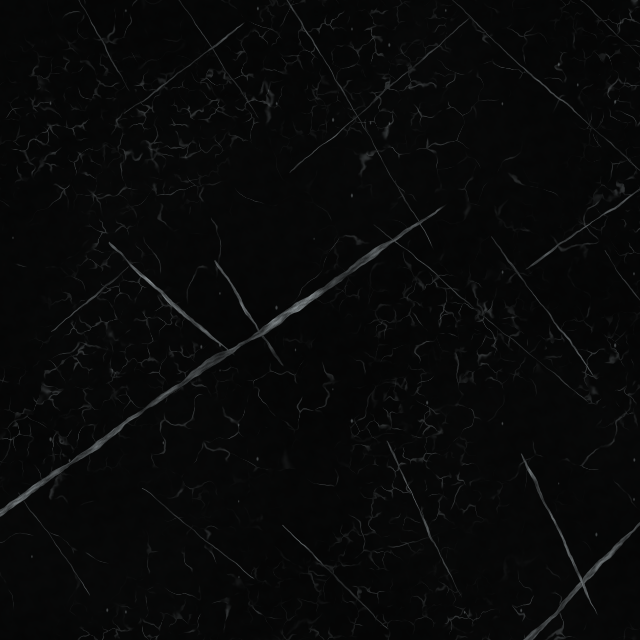
A three.js fragment shader for this texture:

```glsl
// Black marble with pale crossing veins, tangled broken wisps and tiny specks.
varying vec2 vUv;

const vec3 STONE = vec3(0.019, 0.021, 0.021);
const vec3 VEIN_TINT = vec3(0.95, 1.0, 1.02);
const float SOFT = 0.0011;

float hash1(float n) {
  return fract(sin(n * 91.7 + 3.1) * 4375.85);
}

vec2 hash2(vec2 p) {
  vec2 k = vec2(dot(p, vec2(127.1, 311.7)), dot(p, vec2(269.5, 183.3)));
  return fract(sin(k) * 4375.85);
}

// Layered, rotated sines: roughly -1 to 1
float layered(vec2 p) {
  float sum = 0.0;
  float amp = 0.5;
  for (int i = 0; i < 4; i++) {
    p = mat2(0.8, 0.6, -0.6, 0.8) * p * 1.7 + 2.3;
    sum += amp * sin(p.x + 1.3 * sin(p.y));
    amp *= 0.6;
  }
  return sum;
}

// Cellular noise: zero on the borders between cells
float cellEdge(vec2 p) {
  vec2 cell = floor(p);
  float nearest = 8.0;
  float second = 8.0;
  for (int y = -1; y <= 1; y++) {
    for (int x = -1; x <= 1; x++) {
      vec2 id = cell + vec2(float(x), float(y));
      float d = length(id + hash2(id) - p);
      second = min(second, max(nearest, d));
      nearest = min(nearest, d);
    }
  }
  return second - nearest;
}

// Jagged, tapered streak from start along a direction
float vein(vec2 p, vec2 start, float angle, float len, float width, float seed) {
  vec2 dir = vec2(cos(angle), sin(angle));
  vec2 rel = p - start;
  float along = dot(rel, dir);
  float across = dot(rel, vec2(-dir.y, dir.x));
  across += 0.0050 * layered(vec2(along * 6.0, seed));
  across += 0.0012 * layered(vec2(along * 60.0, seed + 4.0));
  float u = along / len;
  float taper = smoothstep(0.0, 0.06, u) * (1.0 - smoothstep(0.8, 1.0, u));
  float swell = 0.8 + 0.55 * layered(vec2(along * 26.0, seed + 9.0));
  float halfWidth = max(width * swell * (0.4 + 0.6 * taper), 0.0006);
  float body = 1.0 - smoothstep(halfWidth - SOFT, halfWidth + SOFT, abs(across));
  float grain = 0.8 + 0.35 * layered(vec2(along * 70.0, across * 300.0 + seed));
  float fade = 0.8 + 0.4 * layered(vec2(along * 14.0, seed + 17.0));
  return body * grain * fade * smoothstep(0.0, 0.1, taper);
}

// Broken, curling threads gathered in patches
float wisps(vec2 p, float scale, float seed) {
  vec2 q = p * scale + seed;
  q += 0.25 * vec2(layered(q * 1.5), layered(q * 1.5 + 31.0));
  q += 0.0016 * scale * vec2(layered(p * 90.0), layered(p * 90.0 + 13.0));
  float thread = 1.0 - smoothstep(0.0, scale * 0.0036, cellEdge(q));
  float patches = smoothstep(-0.15, 0.7, layered(p * 6.0 + seed));
  float tatter = smoothstep(-0.35, 0.75, layered(p * 50.0 + seed));
  return thread * patches * tatter;
}

// Sparse, upright mineral flecks
float specks(vec2 p, float count) {
  vec2 id = floor(p * count);
  vec2 rnd = hash2(id + 7.0);
  vec2 offset = (fract(p * count) - 0.3 - 0.4 * rnd) / count;
  float radius = mix(0.0006, 0.0018, rnd.y);
  float d = length(offset * vec2(1.0, 0.6));
  return step(0.95, rnd.x) * (1.0 - smoothstep(radius - SOFT, radius + SOFT, d));
}

void main() {
  vec2 p = vUv;

  // Mottled ground with wisps of three sizes
  float light = 0.005 * (1.0 + layered(p * 5.0)) + 0.004 * layered(p * 75.0);
  light += 0.15 * wisps(p, 7.0, 3.0);
  light += 0.17 * wisps(p, 17.0, 11.0);
  light += 0.17 * wisps(p, 36.0, 23.0);
  light += 0.24 * specks(p, 34.0);

  // Bold rising veins
  float veins = 0.42 * vein(p, vec2(-0.08, 0.145), 0.605, 0.96, 0.0055, 2.0);
  veins = max(veins, 0.42 * vein(p, vec2(0.77, -0.05), 0.78, 0.45, 0.0042, 6.0));

  // Thin rising veins
  for (int i = 0; i < 4; i++) {
    float n = float(i);
    vec2 start = vec2(fract(0.08 + n * 0.37), 0.48 + 0.4 * fract(n * 0.62));
    float strength = mix(0.18, 0.34, hash1(n + 20.0));
    float angle = mix(0.6, 0.76, hash1(n + 30.0));
    float len = mix(0.16, 0.4, hash1(n + 35.0));
    veins = max(veins, strength * vein(p, start, angle, len, 0.0014, n + 40.0));
  }

  // Falling veins, in three staggered rows
  for (int i = 0; i < 15; i++) {
    float n = float(i);
    float row = floor(n / 5.0);
    vec2 start = vec2(fract(n * 0.2 + row * 0.09 + 0.1 * hash1(n)), 1.04 - row * 0.36);
    start.y -= 0.14 * hash1(n + 5.0) * step(0.5, row);
    float angle = -mix(0.66, 1.15, hash1(n + 60.0));
    float len = mix(0.2, 0.52, hash1(n + 70.0));
    float bold = hash1(n + 80.0);
    float streak = vein(p, start, angle, len, mix(0.0008, 0.0034, bold * bold), n + 90.0);
    veins = max(veins, mix(0.24, 0.46, bold) * streak);
  }

  gl_FragColor = vec4(STONE + VEIN_TINT * max(light, veins), 1.0);
}
```
